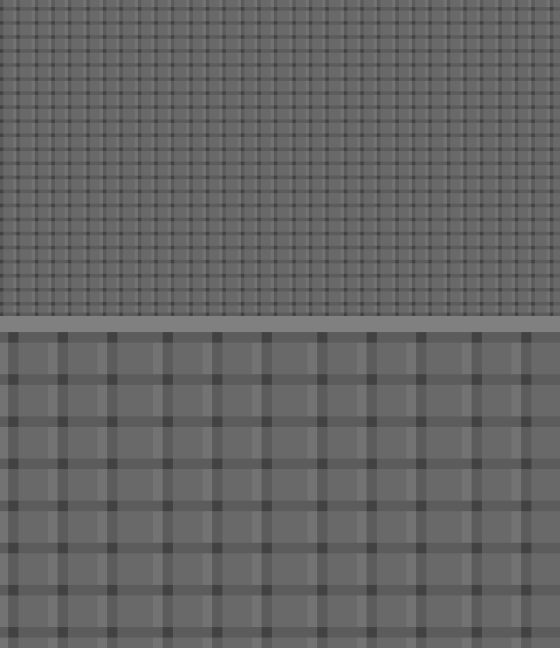
Top: the whole. Bottom: its middle third, enlarged.
Give the GLSL for this pattern, as a Shadertoy shader.

```glsl
// Grey woven check: dark bars cross in both directions, each upright bar with
// a pale strip on its left. Upright bars come in groups of three, spaced
// a little wider between groups; smooth box masks on repeated axes draw them.

const vec3 CLOTH = vec3(0.41);
const vec3 PALE  = vec3(0.45);
const vec3 DARK  = vec3(0.36);
const vec3 CROSSING = vec3(0.26);

// Lengths are in canvas heights.
const float GROUP_PERIOD = 0.16296;
const float GROUP_START  = 0.1159;
const float BAR_STEP     = 0.0522;
const float BAR_WIDTH    = 0.0108;
const float PALE_WIDTH   = 0.0103;
const float ROW_PERIOD   = 0.04444;
const float ROW_START    = 0.0388;
const float ROW_WIDTH    = 0.0111;

// Signed offset to the nearest repeat of a centre line.
float repeatOffset(float position, float centre, float period) {
    return (fract((position - centre) / period + 0.5) - 0.5) * period;
}

// Smooth mask of a band around zero.
float band(float offset, float width, float blur) {
    return clamp((0.5 * width - abs(offset)) / blur + 0.5, 0.0, 1.0);
}

// Upright stripes: x is the dark bar mask, y the pale strip mask.
vec2 uprightStripes(float x, float blur) {
    vec2 masks = vec2(0.0);
    float paleShift = 0.5 * (BAR_WIDTH + PALE_WIDTH);
    for (int i = 0; i < 3; i++) {
        float centre = GROUP_START + float(i) * BAR_STEP;
        float bar = repeatOffset(x, centre, GROUP_PERIOD);
        float strip = repeatOffset(x, centre - paleShift, GROUP_PERIOD);
        masks = max(masks, vec2(band(bar, BAR_WIDTH, blur),
                                band(strip, PALE_WIDTH, blur)));
    }
    return masks;
}

// Level bars, with one more closing the lower hem.
float levelBars(float y, float blur) {
    float rows = band(repeatOffset(y, ROW_START, ROW_PERIOD), ROW_WIDTH, blur);
    float hem = band(y, 2.0 * BAR_WIDTH, blur);
    return max(rows, hem);
}

void mainImage(out vec4 fragColor, in vec2 fragCoord) {
    vec2 uv = fragCoord / iResolution.y;
    float blur = 1.0 / iResolution.y;

    vec2 upright = uprightStripes(uv.x, blur);
    float level = levelBars(uv.y, blur);

    // Open cloth, then the same stripes where a level bar passes over.
    vec3 open = mix(mix(CLOTH, PALE, upright.y), DARK, upright.x);
    vec3 crossed = mix(DARK, CROSSING, upright.x);
    fragColor = vec4(mix(open, crossed, level), 1.0);
}
```
